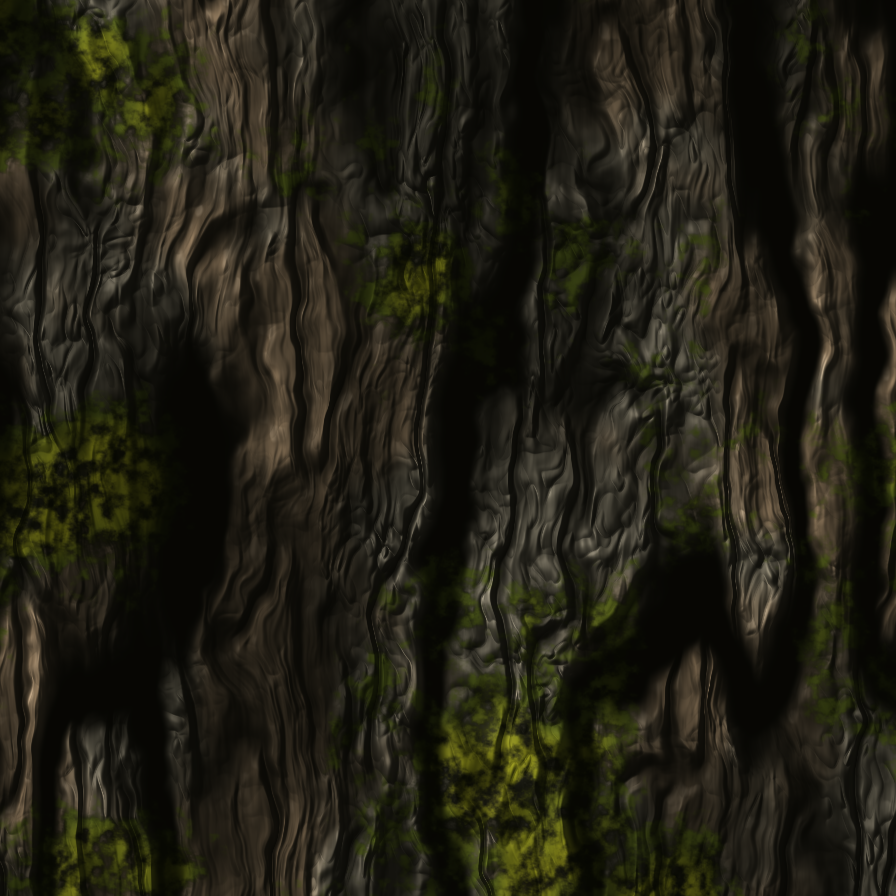
Write a WebGL 1 fragment shader that draws this texture.

```glsl
precision highp float;
// Dark, deeply furrowed tree bark with vertical fibres, gnarled knots and patches of moss.
uniform vec2 u_resolution;

float hash(vec2 p) {
  return fract(sin(dot(p, vec2(127.1, 311.7))) * 43758.5453);
}

float noise(vec2 p) {
  vec2 cell = floor(p), f = fract(p);
  f = f * f * (3.0 - 2.0 * f);
  return mix(mix(hash(cell), hash(cell + vec2(1.0, 0.0)), f.x),
             mix(hash(cell + vec2(0.0, 1.0)), hash(cell + 1.0), f.x), f.y);
}

float fbm(vec2 p) {
  float sum = 0.0, amplitude = 0.533;
  for (int i = 0; i < 4; i++) {
    sum += amplitude * noise(p);
    p = mat2(1.98, 0.16, -0.16, 1.98) * p + 17.3;
    amplitude *= 0.5;
  }
  return sum;
}

// Creased lumps: sharp valleys between rounded swellings.
float lumps(vec2 p) {
  float sum = 0.0, amplitude = 0.55;
  for (int i = 0; i < 3; i++) {
    sum += amplitude * abs(2.0 * noise(p) - 1.0);
    p = mat2(1.7, 1.0, -1.0, 1.7) * p + 9.1;
    amplitude *= 0.5;
  }
  return sum;
}

float knotMask(vec2 p) {
  return smoothstep(0.38, 0.66, fbm(p * vec2(7.0, 5.0) + 43.0));
}

// Height of the bark, zero at the bottom of the furrows.
float barkHeight(vec2 p) {
  float knots = knotMask(p);
  vec2 bend = vec2(fbm(p * vec2(9.0, 6.0)), fbm(p * vec2(9.0, 6.0) + 31.0)) - 0.5;
  vec2 q = p + bend * vec2(0.08, 0.16);
  q.x += 0.012 * knots * (noise(p * vec2(34.0, 26.0)) - 0.5);

  float furrow = abs(noise(q * vec2(13.0, 2.1) + 5.0) - 0.5) * 2.0;
  float cracks = abs(noise(q * vec2(29.0, 4.5) + 71.0) - 0.5) * 2.0;
  float plates = smoothstep(0.0, 0.42, furrow) * mix(0.6, 1.0, smoothstep(0.0, 0.3, cracks));

  float fibres = fbm(q * vec2(48.0, 4.5));
  float gnarls = lumps(q * vec2(27.0, 15.0) + 3.0);
  float detail = mix(fibres, gnarls * 1.15, 0.2 + 0.6 * knots);
  return plates * (0.42 + 0.58 * detail);
}

void main() {
  vec2 p = gl_FragCoord.xy / u_resolution;

  // Relief lit from the upper left.
  float e = 0.0022;
  float height = barkHeight(p);
  vec2 slope = vec2(barkHeight(p + vec2(e, 0.0)), barkHeight(p + vec2(0.0, e))) - height;
  vec3 normal = normalize(vec3(-slope / e * 0.055, 1.0));
  float light = max(dot(normal, normalize(vec3(-0.45, 0.5, 0.75))), 0.0);
  float depth = smoothstep(0.15, 0.76, height);
  float gloom = mix(0.45, 1.25, smoothstep(0.3, 0.7, fbm(p * vec2(6.0, 3.0) + 88.0)));

  // Wood: brown fibres, greyer on the knots, with pale worn edges.
  float knots = knotMask(p);
  float grain = fbm(p * vec2(85.0, 9.0) + 12.0);
  vec3 wood = mix(vec3(0.30, 0.25, 0.195), vec3(0.29, 0.275, 0.24), knots);
  wood *= 0.5 + 1.0 * grain;
  float shade = depth * gloom * (0.16 + 1.25 * light * light);
  vec3 color = vec3(0.026, 0.025, 0.012) + wood * shade;
  float glint = pow(light, 9.0) * depth * smoothstep(0.5, 0.75, noise(p * vec2(95.0, 60.0)));
  color += vec3(0.17, 0.16, 0.145) * glint * gloom;

  // Moss: ragged patches of tiny tufts, yellower where they are thickest.
  float spread = fbm(p * vec2(6.5, 4.5) + 150.0);
  float tufts = fbm(p * 75.0 + 20.0);
  float ragged = spread + 0.3 * (tufts - 0.5) + 0.12 * (fbm(p * 24.0) - 0.5);
  float moss = smoothstep(0.52, 0.66, ragged);
  float thick = smoothstep(0.6, 0.76, spread);
  vec3 mossTint = mix(vec3(0.13, 0.155, 0.035), vec3(0.27, 0.27, 0.035), thick);
  float mossLight = (0.2 + 0.8 * depth) * (0.3 + 0.9 * light);
  mossLight *= smoothstep(0.25, 0.75, tufts) * 1.7 * mix(gloom, 1.0, 0.4);
  color = mix(color, vec3(0.025, 0.03, 0.006) + mossTint * mossLight, moss * 0.85);

  gl_FragColor = vec4(color, 1.0);
}
```
